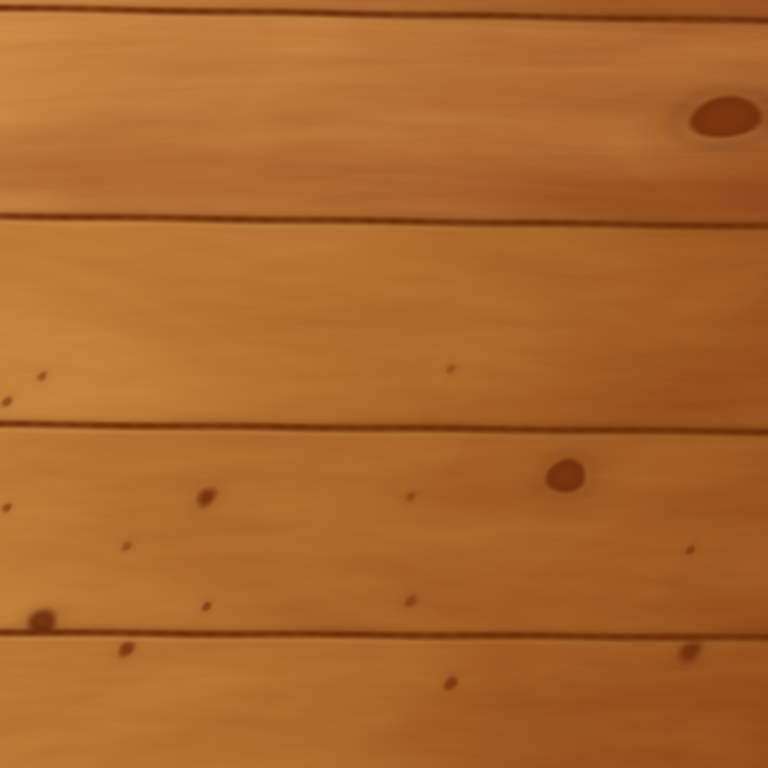
Reproduce this texture procedurally as a Shadertoy shader.

```glsl
// Honey-stained pine boards: horizontal planks, dark grooves, soft grain and scattered knots.
#define BOARD_PITCH 0.271
#define FIRST_GROOVE 0.177
#define GROOVE_HALF_WIDTH 0.0040
#define KNOT_COUNT 16
#define KNOT_LARGEST 0.046
#define KNOT_SMALLEST 0.0055
#define GRAIN_STRENGTH 0.13
#define SHADE_COLOR vec3(0.580, 0.300, 0.100)
#define HONEY_COLOR vec3(0.785, 0.525, 0.245)
#define GROOVE_COLOR vec3(0.425, 0.170, 0.020)
#define KNOT_COLOR vec3(0.450, 0.190, 0.045)
#define SHEEN_COLOR vec3(0.840, 0.560, 0.320)

float hash(float n) {
    return fract(sin(n * 91.345 + 4.7) * 4375.85);
}

// Height counted in boards; the grooves fall slightly to the right.
float boardHeight(vec2 p) {
    float tilt = 0.005 + 0.012 * p.y;
    float wobble = 0.0005 * sin(p.x * 23.0 + p.y * 9.0);
    return (p.y + tilt * p.x + wobble - FIRST_GROOVE) / BOARD_PITCH;
}

// Warped sine layers, each finer and fainter than the last.
float layeredSines(vec2 p) {
    float sum = 0.0, weight = 0.5;
    for (int i = 0; i < 5; i++) {
        p += 0.55 * sin(p.yx * 1.3 + float(i) * vec2(1.7, 2.9));
        sum += weight * sin(p.x) * cos(p.y);
        p = mat2(1.6, 0.5, -0.5, 1.6) * p + 1.3;
        weight *= 0.58;
    }
    return sum;
}

// Lighting, mottling and long grain streaks of one board.
vec3 woodColor(vec2 p, float height) {
    float board = floor(height);
    float seed = hash(board) * 20.0;
    float mottle = layeredSines(p * vec2(5.0, 11.0) + seed);
    float streaks = layeredSines(p * vec2(3.0, 48.0) + seed * 1.7);
    float fibres = layeredSines(p * vec2(24.0, 170.0) + seed);
    float figured = step(1.5, board);
    float heartwood = exp(-pow((fract(height) - 0.2 - 0.05 * sin(p.x * 5.0)) / 0.2, 2.0));
    float tone = 0.86 - 0.74 * p.x + 0.25 * (p.y - 0.5);
    tone += 0.20 * mottle + 0.05 * fibres;
    tone += GRAIN_STRENGTH * (0.5 + figured) * streaks;
    tone += figured * (0.10 - 0.32 * heartwood);
    vec3 color = mix(SHADE_COLOR, HONEY_COLOR, clamp(tone, -0.05, 1.08));
    return color + figured * vec3(0.005, 0.0, 0.02);
}

// Scatters knots along a quadratic sequence; the small ones gather in the lower boards.
vec3 addKnots(vec3 color, vec2 p, float board) {
    for (int i = 0; i < KNOT_COUNT; i++) {
        float n = float(i);
        float small = step(2.5, n);
        vec2 center = fract(vec2(0.945, 0.847) + n * vec2(0.029, -0.6055)
                            + n * n * vec2(-0.237, 0.1385));
        center.y *= mix(1.0, 0.55, small);
        float radius = max(KNOT_SMALLEST, KNOT_LARGEST / (1.0 + 0.8 * n));
        float stretch = 1.1 + 0.65 * exp(-2.0 * n);
        float sameBoard = step(abs(floor(boardHeight(center)) - board), 0.5);
        vec2 q = p - center;
        q.y = (q.y - mix(0.08, 0.35, small) * q.x) * stretch;
        float angle = atan(q.y, q.x + 0.00001);
        float r = length(q) / radius * (1.0 + 0.04 * sin(3.0 * angle + n));
        float softness = mix(0.65, 0.15, smoothstep(0.008, 0.03, radius));
        float core = 1.0 - smoothstep(1.0 - softness, 1.0 + softness, r);
        float halo = 0.10 * exp(-r * r * 0.35);
        float ring = 0.05 * exp(-16.0 * (r - 1.5) * (r - 1.5));
        float faintness = mix(mix(0.25, 0.85, hash(n + 8.0)), 0.9, step(n, 4.5));
        vec3 heart = KNOT_COLOR * (1.0 + 0.04 * sin(r * 5.0 + n));
        color *= 1.0 - sameBoard * (halo + ring * smoothstep(0.01, 0.05, radius));
        color = mix(color, heart, core * faintness * sameBoard);
    }
    return color;
}

// Shadowed joint with a faint lit edge on the board beneath it.
vec3 addGrooves(vec3 color, vec2 p, float height) {
    float d = (fract(height + 0.5) - 0.5) * BOARD_PITCH;
    float sheen = exp(-pow((d + 0.0090) / 0.0030, 2.0));
    float shadow = exp(-pow(d / 0.009, 2.0));
    float line = 1.0 - smoothstep(0.0, GROOVE_HALF_WIDTH * 1.9, abs(d));
    color *= 1.0 - 0.15 * shadow;
    color = mix(color, SHEEN_COLOR, sheen * mix(0.42, 0.06, p.x));
    float phase = floor(height + 0.5) * 2.4;
    float depth = 0.86 + 0.06 * sin(p.x * 31.0 + phase) + 0.06 * sin(p.x * 190.0 + phase);
    return mix(color, GROOVE_COLOR, line * depth);
}

void mainImage(out vec4 fragColor, in vec2 fragCoord) {
    vec2 p = fragCoord / iResolution.xy;
    float height = boardHeight(p);
    vec3 color = woodColor(p, height);
    color = addKnots(color, p, floor(height));
    color = addGrooves(color, p, height);
    fragColor = vec4(clamp(color, 0.0, 1.0), 1.0);
}
```
